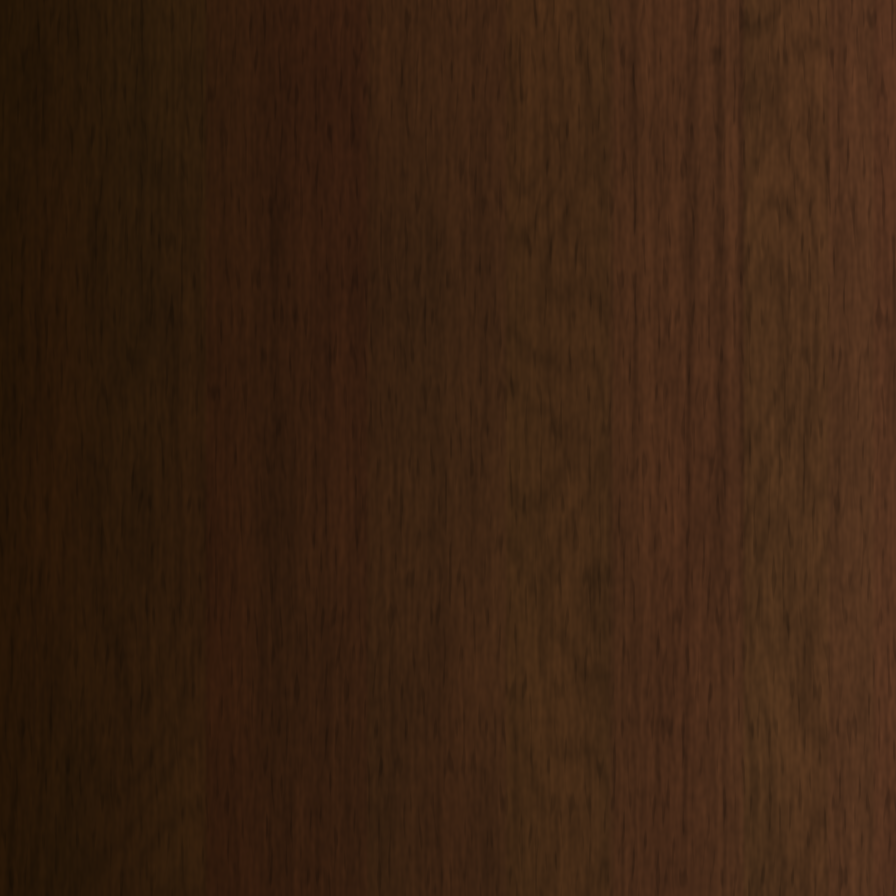
Reproduce this texture procedurally as a WebGL 1 fragment shader.

```glsl
precision highp float;
// Dark walnut boards with vertical grain, lit from the right.
// Stretched gradient noise makes fibres, streaks and pores; contour lines of a
// warped noise field make the arched figure inside some of the boards.

uniform vec2 u_resolution;

const vec3 SHADE_SIDE = vec3(0.141, 0.079, 0.025);
const vec3 LIGHT_SIDE = vec3(0.306, 0.191, 0.118);
const vec3 RED_TINT = vec3(0.006, -0.004, 0.0);
const vec3 OLIVE_TINT = vec3(-0.003, 0.002, -0.004);
const float FIBRE_DEPTH = 0.12;
const float SPECKLE_DEPTH = 0.11;
const float STREAK_DEPTH = 0.10;
const float PORE_DEPTH = 0.15;
const float FIGURE_DEPTH = 0.11;
const float STRIPE_DEPTH = 0.18;
const float CLOUD_DEPTH = 0.11;
const float SEAM_SOFTNESS = 0.003;
const float TOP_GLOW = 0.07;

vec2 hashGradient(vec2 cell) {
  vec3 p = fract(cell.xyx * vec3(0.1031, 0.1030, 0.0973));
  p += dot(p, p.yzx + 33.33);
  float angle = 6.2832 * fract((p.x + p.y) * p.z);
  return vec2(cos(angle), sin(angle));
}

// Gradient noise, roughly -0.7 to 0.7.
float noise(vec2 p) {
  vec2 cell = floor(p);
  vec2 f = p - cell;
  vec2 s = f * f * f * (f * (f * 6.0 - 15.0) + 10.0);
  vec2 e = vec2(1.0, 0.0);
  float low = mix(dot(hashGradient(cell), f),
                  dot(hashGradient(cell + e.xy), f - e.xy), s.x);
  float high = mix(dot(hashGradient(cell + e.yx), f - e.yx),
                   dot(hashGradient(cell + e.xx), f - e.xx), s.x);
  return mix(low, high, s.y);
}

float fbm(vec2 p) {
  float sum = 0.0;
  float weight = 1.0;
  for (int i = 0; i < 3; i++) {
    sum += weight * noise(p);
    p = p * 2.03 + 17.3;
    weight *= 0.5;
  }
  return sum;
}

// One between two board seams, zero outside.
float board(float x, float left, float right) {
  return smoothstep(left - SEAM_SOFTNESS, left + SEAM_SOFTNESS, x)
       * (1.0 - smoothstep(right - SEAM_SOFTNESS, right + SEAM_SOFTNESS, x));
}

// Growth rings as thin dark contour lines of a stretched, leaning field.
float rings(vec2 p, vec2 stretch, float count, float lean) {
  float field = noise(p * stretch) + 0.12 * noise(p * stretch * 2.5 + 9.0);
  float wave = 0.5 + 0.5 * sin(6.2832 * (field * count + p.x * lean));
  return pow(wave, 2.5) - 0.35;
}

void main() {
  vec2 uv = gl_FragCoord.xy / u_resolution;

  // Boards, from the left; the rest are plain.
  float slantedBoard = board(uv.x, -0.1, 0.23);
  float redBoard = board(uv.x, 0.23, 0.41);
  float knotBoard = board(uv.x, 0.565, 0.68);
  float stripedBoard = board(uv.x, 0.685, 0.83);
  float archedBoard = board(uv.x, 0.83, 0.925);
  float edgeBoard = board(uv.x, 0.975, 1.1);
  float figured = max(slantedBoard, max(knotBoard, archedBoard));

  // Straight grain at several scales, drifting slightly along its length.
  vec2 p = uv;
  p.x += 0.004 * noise(vec2(uv.x * 6.0, uv.y * 2.5));
  float fibres = noise(p * vec2(135.0, 6.0)) + 0.9 * noise(p * vec2(215.0, 16.0) + 31.0);
  float speckle = noise(p * vec2(235.0, 48.0) + 57.0) + 0.7 * noise(p * vec2(190.0, 95.0) + 19.0);
  float streaks = fbm(p * vec2(34.0, 0.9) + 5.0);
  float pores = smoothstep(0.18, 0.48, noise(p * vec2(180.0, 24.0) + 71.0));
  float clouds = fbm(uv * vec2(7.0, 2.2) + 43.0);

  // Arched figure, with its own flow in each figured board.
  vec2 slanted = vec2(uv.x - 0.10 * uv.y, uv.y);
  float figure = slantedBoard * 0.75 * rings(slanted + 2.0, vec2(6.0, 2.3), 5.5, 15.0)
               + knotBoard * 0.9 * rings(uv + 7.0, vec2(11.0, 4.2), 3.4, 4.0)
               + archedBoard * rings(uv + 4.0, vec2(10.0, 2.8), 5.0, 14.0);

  // Dark stripes of the straight-grained board.
  float stripes = stripedBoard * smoothstep(0.05, 0.5, noise(p * vec2(70.0, 0.6) + 12.0));

  vec3 color = mix(SHADE_SIDE, LIGHT_SIDE, uv.x);
  color += RED_TINT * (redBoard + 0.6 * stripedBoard + 0.8 * edgeBoard);
  color += OLIVE_TINT * (knotBoard + archedBoard + 0.4 * slantedBoard);
  color += RED_TINT * noise(uv * vec2(9.0, 1.6) + 23.0);

  float tone = 1.0 + FIBRE_DEPTH * fibres;
  tone += SPECKLE_DEPTH * speckle;
  tone += STREAK_DEPTH * streaks * (1.0 - 0.45 * figured);
  tone += CLOUD_DEPTH * clouds;
  tone -= PORE_DEPTH * (pores - 0.1);
  tone -= FIGURE_DEPTH * figure;
  tone -= STRIPE_DEPTH * stripes;
  tone += TOP_GLOW * (uv.y - 0.5) * uv.x;
  tone += 0.03 * knotBoard + 0.04 * stripedBoard - 0.03 * redBoard;

  gl_FragColor = vec4(clamp(color * tone, 0.0, 1.0), 1.0);
}
```
